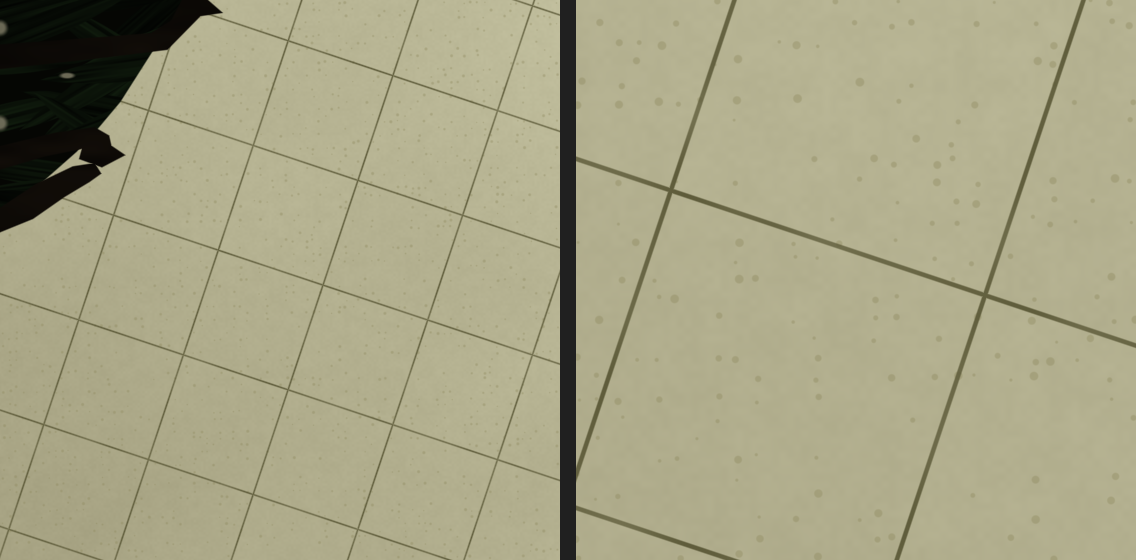
Left: the whole. Right: its middle third, enlarged.
A Shadertoy shader for this texture:

```glsl
#define TILE_SIZE 0.1971
#define TILE_ANGLE 0.322
#define TILE_CORNER vec2(0.5768, 0.4909)
#define JOINT_WIDTH 0.0027
#define SPECK_CELLS 85.0
#define BLADE_COUNT 20
#define FLOOR_LIGHT vec3(0.745, 0.735, 0.605)
#define FLOOR_SHADE vec3(0.655, 0.640, 0.515)
#define JOINT_COLOR vec3(0.36, 0.35, 0.22)
#define SPECK_COLOR vec3(0.55, 0.53, 0.36)
#define LEAF_GREEN vec3(0.055, 0.095, 0.045)
#define RIM_BROWN vec3(0.060, 0.045, 0.028)

const int CORNERS = 11;

// Outlines of the planted bed and its three curled rims
const vec2 BED[CORNERS] = vec2[](
    vec2(-.05, 1.05), vec2(.36, 1.05), vec2(.36, .99), vec2(.306, .928),
    vec2(.273, .909), vec2(.215, .818), vec2(.173, .768), vec2(.137, .729),
    vec2(.078, .677), vec2(0., .622), vec2(-.05, .60));
const vec2 TOP_RIM[CORNERS] = vec2[](
    vec2(-.05, .917), vec2(.195, .935), vec2(.27, .941), vec2(.306, .964),
    vec2(.335, 1.02), vec2(.36, 1.01), vec2(.398, .977), vec2(.358, .971),
    vec2(.299, .911), vec2(.195, .898), vec2(-.05, .871));
const vec2 MIDDLE_RIM[CORNERS] = vec2[](
    vec2(-.05, .727), vec2(.098, .763), vec2(.169, .773), vec2(.195, .758),
    vec2(.199, .740), vec2(.224, .723), vec2(.182, .701), vec2(.141, .716),
    vec2(.146, .734), vec2(.078, .720), vec2(-.05, .682));
const vec2 LOW_RIM[CORNERS] = vec2[](
    vec2(-.05, .605), vec2(0., .629), vec2(.065, .672), vec2(.13, .703),
    vec2(.169, .709), vec2(.181, .690), vec2(.16, .675), vec2(.115, .648),
    vec2(.059, .609), vec2(0., .585), vec2(-.05, .57));

float hash(vec2 p) {
    return fract(sin(dot(p, vec2(127.1, 311.7))) * 43758.5453);
}

float noise(vec2 p) {
    vec2 i = floor(p), f = fract(p);
    f = f * f * (3.0 - 2.0 * f);
    return mix(mix(hash(i), hash(i + vec2(1, 0)), f.x),
               mix(hash(i + vec2(0, 1)), hash(i + vec2(1, 1)), f.x), f.y);
}

mat2 rotation(float a) {
    return mat2(cos(a), -sin(a), sin(a), cos(a));
}

// Signed distance to a polygon, negative inside
float polygon(vec2 p, vec2 v[CORNERS]) {
    float d = dot(p - v[0], p - v[0]), side = 1.0;
    for (int i = 0, j = CORNERS - 1; i < CORNERS; j = i, i++) {
        vec2 e = v[j] - v[i], w = p - v[i];
        vec2 b = w - e * clamp(dot(w, e) / dot(e, e), 0.0, 1.0);
        d = min(d, dot(b, b));
        bvec3 c = bvec3(p.y >= v[i].y, p.y < v[j].y, e.x * w.y > e.y * w.x);
        if (all(c) || all(not(c))) side = -side;
    }
    return side * sqrt(d);
}

float cover(float d, float px) {
    return smoothstep(px, -px, d);
}

vec3 tiledFloor(vec2 p, float px) {
    // Broad light from the upper right, with faint slanted shadows
    float light = 0.5 + 0.5 * (p.x - 0.5) + 0.55 * (p.y - 0.5);
    light += 0.22 * (noise(rotation(0.5) * p * vec2(3.0, 6.0)) - 0.5);
    vec2 grid = rotation(-TILE_ANGLE) * (p - TILE_CORNER) / TILE_SIZE;
    light += 0.08 * (hash(floor(grid)) - 0.5);
    vec3 col = mix(FLOOR_SHADE, FLOOR_LIGHT, clamp(light, 0.0, 1.15));
    col += 0.014 * (noise(p * 230.0) - 0.5) + 0.012 * (noise(p * 60.0) - 0.5);

    // Sparse tan specks
    vec2 cell = floor(p * SPECK_CELLS);
    vec2 jitter = 0.3 + 0.4 * vec2(hash(cell + 3.1), hash(cell + 7.7));
    float radius = mix(0.0008, 0.0026, hash(cell + 5.3));
    float speck = cover(length(fract(p * SPECK_CELLS) - jitter) / SPECK_CELLS - radius, px);
    col = mix(col, SPECK_COLOR, 0.38 * speck * step(0.78, hash(cell)));

    // Thin joints of uneven darkness
    vec2 gap = abs(fract(grid + 0.5) - 0.5) * TILE_SIZE;
    float joint = cover(min(gap.x, gap.y) - 0.5 * JOINT_WIDTH, px);
    return mix(col, JOINT_COLOR, joint * (0.72 + 0.28 * noise(p * 25.0)));
}

vec3 foliage(vec2 p, float px, vec3 ground) {
    vec3 col = vec3(0.018, 0.022, 0.012);
    // Overlapping streaked blades
    for (int i = 0; i < BLADE_COUNT; i++) {
        vec2 id = vec2(float(i), 4.7);
        vec2 center = vec2(-0.04, 0.63) + vec2(0.32, 0.40) * vec2(hash(id), hash(id + 9.0));
        float angle = mix(-0.75, 0.85, hash(id + 17.0));
        vec2 q = rotation(-angle) * (p - center);
        float blade = abs(q.y) - 0.024 * (1.0 - q.x * q.x / 0.03);
        float streak = noise(vec2(q.x * 8.0, q.y * 260.0) + id);
        vec3 green = LEAF_GREEN * (0.25 + 0.85 * streak) * (0.5 + 0.6 * hash(id + 23.0));
        col = mix(col, green, cover(blade, px));
    }
    // Pale chinks between the leaves
    for (int i = 0; i < 3; i++) {
        vec2 q = p - vec2(0.12 * float(i & 1), 0.95 - 0.085 * float(i));
        float chink = length(q * vec2(1.0, 1.0 + 1.5 * float(i & 1))) - 0.012;
        col = mix(col, ground * 0.6, cover(chink, 3.0 * px));
    }
    return col;
}

void mainImage(out vec4 fragColor, in vec2 fragCoord) {
    float px = 1.0 / min(iResolution.x, iResolution.y);
    vec2 p = fragCoord * px;
    vec3 col = tiledFloor(p, px);
    col = mix(col, foliage(p, px, col), cover(polygon(p, BED), px));
    float rim = min(polygon(p, TOP_RIM), min(polygon(p, MIDDLE_RIM), polygon(p, LOW_RIM)));
    vec3 brown = RIM_BROWN * (0.6 + 0.5 * noise(p * vec2(12.0, 45.0)));
    col = mix(col, brown, cover(rim, px));
    fragColor = vec4(col, 1.0);
}
```
